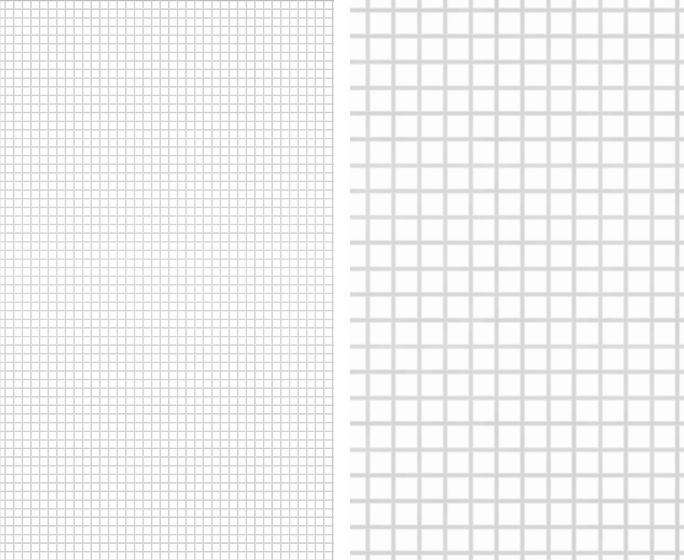
Left, the full canvas; right, a detail of the centre.
Reproduce this pattern procedurally as a Shadertoy shader.

```glsl
// Square-ruled paper: soft grey lines on near-white, about 39 columns by 65 rows.
// Each axis folds into one distance to its nearest rule; a hash varies the ink
// from rule to rule, and the print pales a little around mid-height.

float hash(vec2 p) {
    vec3 q = fract(vec3(p.xyx) * 0.1031);
    q += dot(q, q.yzx + 33.33);
    return fract((q.x + q.y) * q.z);
}

// Ink coverage at a distance from a rule's centre, in cells.
vec2 ruleCoverage(vec2 dist, vec2 pixel) {
    vec2 soft = max(vec2(0.057), 0.6 * pixel);
    return 1.0 - smoothstep(0.083 - soft, 0.083 + soft, dist);
}

void mainImage(out vec4 fragColor, in vec2 fragCoord) {
    // Position from the top left, measured in cells
    vec2 uv = fragCoord / iResolution.xy;
    vec2 cells = vec2(38.77, 65.03);
    vec2 pixel = cells / iResolution.xy;
    vec2 grid = vec2(uv.x, 1.0 - uv.y) * cells;

    // Nearest vertical and horizontal rule, with slight placement drift
    vec2 shifted = grid - vec2(0.60, 0.076);
    vec2 id = floor(shifted + 0.5);
    vec2 random = vec2(hash(vec2(id.x, 7.0)), hash(vec2(id.y, 23.0)));
    vec2 dist = abs(shifted - id + 0.03 * (random - 0.5));
    vec2 ink = ruleCoverage(dist, pixel) * (0.92 + 0.16 * random);

    // Heavier rules along the top and right, a faint one on the left edge
    ink.y *= id.y < 0.5 ? 1.4 : 1.0;
    ink.x *= id.x > 37.5 ? 1.25 : 1.0;
    ink.x = max(ink.x, 0.6 * ruleCoverage(grid, pixel).x);

    // Paler, uneven print around the middle of the sheet
    float middle = (uv.y - 0.52) * 5.0;
    float fade = 1.0 - 0.16 * exp(-middle * middle);
    float wear = 0.96 + 0.08 * hash(id + 51.0);

    float shade = 0.992 - 0.17 * max(ink.x, ink.y) * fade * wear;
    fragColor = vec4(vec3(shade), 1.0);
}
```
